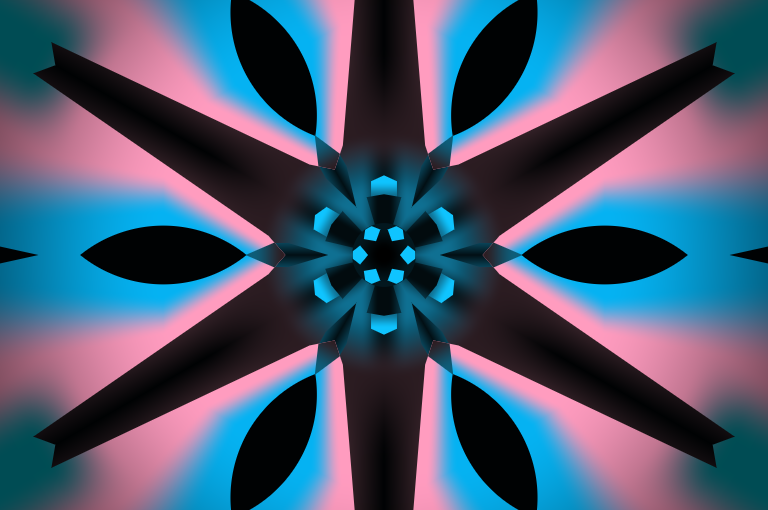
Reproduce this background procedurally as a Shadertoy shader.

```glsl
// A six-fold kaleidoscope flower: dark arms and petals over a blue-pink glow.
// The plane is folded into one 30 degree wedge, then painted in layers whose
// edges are straight lines and arcs. The view is 5.12 units tall.

const float PI = 3.14159265;
const vec3 BLACK = vec3(0.0, 0.008, 0.012);
const vec3 BLUE  = vec3(0.02, 0.70, 0.95);
const vec3 PINK  = vec3(1.0, 0.61, 0.75);
const vec3 BROWN = vec3(0.20, 0.12, 0.14);
const vec3 TEAL  = vec3(0.06, 0.43, 0.56);
const vec3 CYAN  = vec3(0.06, 0.77, 1.0);
const vec3 HAZE  = vec3(0.0, 0.30, 0.33);

// Fold the plane so that a petal axis lies on x and an arm axis at 30 degrees.
vec2 foldWedge(vec2 p) {
    float a = abs(mod(atan(p.y, p.x) + PI / 6.0, PI / 3.0) - PI / 6.0);
    return length(p) * vec2(cos(a), sin(a));
}

// Signed distance to the line a*x + b*y = c.
float line(vec2 p, float a, float b, float c) {
    return (a * p.x + b * p.y - c) / length(vec2(a, b));
}

// Upper half of a pointed petal made of two equal arcs.
float petal(vec2 p, float centre, float halfWidth, float radius) {
    return length(p - vec2(centre, halfWidth - radius)) - radius;
}

vec3 paint(vec3 under, vec3 over, float d, float pixel) {
    return mix(under, over, clamp(0.5 - d / pixel, 0.0, 1.0));
}

// Blue hugs the petal, pink fills the gap, both fade outward.
vec3 glow(vec2 q, float armSide, float r) {
    float blueEnd = min(0.5 * (q.x - 1.22), 0.50 - 0.10 * (q.x - 2.21));
    float pinkStart = min(0.66 * (q.x - 1.0), 0.80 + 0.21 * (q.x - 2.21));
    vec3 col = mix(BLUE, PINK, smoothstep(blueEnd - 0.08, pinkStart, q.y));
    col *= 1.0 - 0.6 * smoothstep(2.2, 4.8, r);
    float haze = smoothstep(0.85, 0.15, armSide) * smoothstep(3.3, 4.0, r);
    return mix(col, HAZE, haze);
}

// Brown edges, a black spine, and teal light close to the centre.
vec3 armShade(vec2 q, vec2 arm, float halfWidth, float r) {
    float edge = clamp(arm.y / halfWidth, 0.0, 1.0);
    float brown = mix(0.85, edge, smoothstep(1.0, 2.1, arm.x));
    brown *= 1.0 - 0.65 * smoothstep(1.8, 3.9, arm.x);
    brown *= smoothstep(0.75, 1.15, r);
    float flank = smoothstep(0.0, 0.24, arm.y);
    float light = smoothstep(1.25, 0.60, r) * mix(0.25, 1.0, flank);
    return BLACK + BROWN * brown + TEAL * light;
}

// Rings of caps, tiles, spikes and shards around the centre.
vec3 core(vec3 col, vec2 q, vec2 arm, float r, float pixel) {
    // Bright pointed caps on the arm axes
    float cap = max(arm.y - 0.13, line(arm, 1.0, 0.46, 0.80));
    cap = max(cap, 0.5 - arm.x);
    vec3 capColor = mix(TEAL, CYAN, smoothstep(0.58, 0.74, arm.x));
    col = paint(col, capColor, cap, pixel);

    // Dark spikes on the petal axes
    float spike = max(line(q, -0.3, 1.0, -0.168), q.y - 0.12);
    spike = max(spike, line(q, 1.0, -0.88, 0.99));
    col = paint(col, BLACK + TEAL * (0.12 + 4.0 * q.y), spike, pixel);

    // Dark tiles in the ring
    float tile = max(line(arm, -0.30, 1.0, 0.0), line(arm, 1.0, 0.17, 0.61));
    float tileLight = 0.10 + 0.35 * smoothstep(0.05, 0.18, arm.y);
    col = paint(col, TEAL * tileLight, tile, pixel);

    // Central disc: a black star between cyan shards
    col = paint(col, TEAL * 0.22 * smoothstep(0.05, 0.3, r), r - 0.32, pixel);
    float shard = max(line(q, -1.19, 1.0, -0.19), line(q, 0.79, 1.0, 0.285));
    shard = max(shard, r - 0.315);
    return paint(col, CYAN, shard, pixel);
}

void mainImage(out vec4 fragColor, in vec2 fragCoord) {
    float pixel = 5.12 / iResolution.y;
    vec2 p = (fragCoord - 0.5 * iResolution.xy) * pixel;
    float r = length(p);
    vec2 q = foldWedge(p);

    // Distance along the arm axis and to its side
    vec2 armAxis = vec2(cos(PI / 6.0), sin(PI / 6.0));
    vec2 arm = vec2(dot(q, armAxis), q.x * armAxis.y - q.y * armAxis.x);

    // Glow, black petals, and the small outer wedges
    vec3 col = glow(q, arm.y, r);
    col = paint(col, BLACK, petal(q, 2.215, 0.295, 1.33), pixel);
    col = paint(col, BLACK, line(q, -0.22, 1.0, -0.763), pixel);

    // Tapered arms with notched tips, joined around the centre
    float halfWidth = 0.502 - 0.081 * arm.x;
    float armShape = max(arm.y - halfWidth, line(arm, 1.0, -0.83, 3.81));
    float hub = line(q, 1.0, -0.88, 0.99);
    vec3 dark = armShade(q, arm, halfWidth, r);
    dark = core(dark, q, arm, r, pixel);
    col = paint(col, dark, min(armShape, max(hub, r - 1.4)), pixel);

    // Small kites at the petal roots
    float kite = max(-hub, line(q, 1.0, 2.32, 1.39));
    vec3 kiteColor = mix(BROWN * 0.9, TEAL * 0.85, smoothstep(0.98, 1.32, q.x));
    col = paint(col, kiteColor, kite, pixel);

    fragColor = vec4(col, 1.0);
}
```
